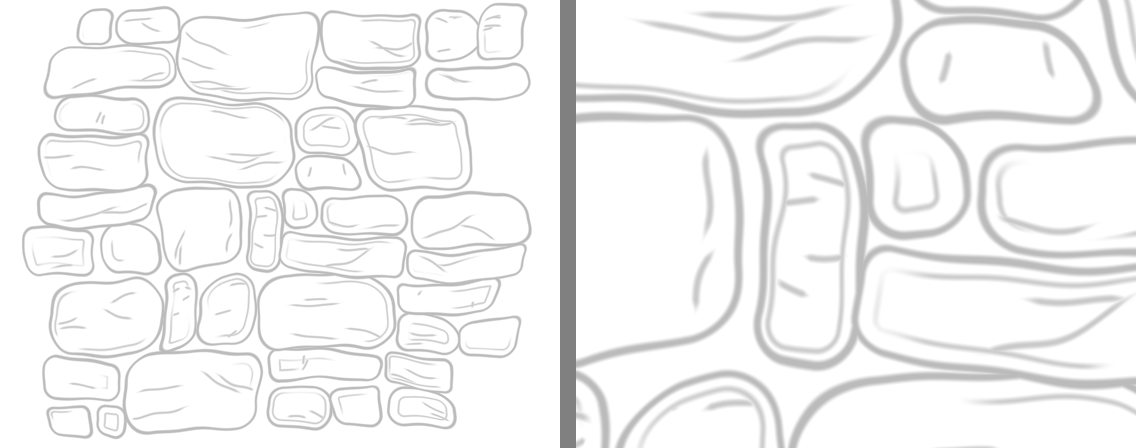
Left, the full canvas; right, a detail of the centre.
Write a WebGL 2 fragment shader that draws this texture.

```glsl
#version 300 es
precision highp float;

uniform vec2 u_resolution;
out vec4 outColor;

float hash(float n) {
    return fract(sin(n * 127.1) * 43758.5453);
}

vec4 hash4(float n) {
    return fract(sin(n * vec4(12.99, 78.23, 39.35, 53.71)) * 43758.5453);
}

float hash2(vec2 p) {
    return fract(sin(dot(p, vec2(127.1, 311.7))) * 43758.5453);
}

float noise(vec2 p) {
    vec2 i = floor(p), f = fract(p);
    f = f * f * (3.0 - 2.0 * f);
    return mix(mix(hash2(i), hash2(i + vec2(1, 0)), f.x),
               mix(hash2(i + vec2(0, 1)), hash2(i + vec2(1, 1)), f.x), f.y);
}

float roundBox(vec2 p, vec2 size, float radius) {
    vec2 q = abs(p) - size + radius;
    return length(max(q, 0.0)) + min(max(q.x, q.y), 0.0) - radius;
}

float stroke(float d, float halfWidth) {
    float soft = max(0.0021, 0.8 / u_resolution.y);
    return 1.0 - smoothstep(halfWidth - soft, halfWidth + soft, abs(d));
}

// Outline, broken inner contour and cracks of one stone
void drawStone(vec2 p, vec2 lo, vec2 hi, float seed, inout float ink) {
    vec2 center = (lo + hi) * 0.5, size = (hi - lo) * 0.5 - 0.002;
    if (any(greaterThan(abs(p - center), size + 0.03))) return;
    vec4 r = hash4(seed);
    vec2 q = p - center;
    q += 0.006 * sin(q.yx * vec2(23, 19) + 6.28 * r.xy);
    q += 0.0018 * sin(q.yx * vec2(71, 57) + 6.28 * r.zw);

    // Tapered sides
    vec2 lean = clamp(q / size, -1.0, 1.0) * sign(r.yx - 0.5) * 0.5 + 0.5;
    vec2 tapered = size * (1.0 - vec2(0.14, 0.24) * r.wz * lean.yx);
    float d = roundBox(q, tapered, min(size.x, size.y) * mix(0.4, 0.85, r.x));

    ink *= smoothstep(-0.004, 0.0, d);
    float pressure = noise(p * 14.0 + seed);
    ink = max(ink, stroke(d, mix(0.0022, 0.0038, pressure)));

    float inside = 1.0 - smoothstep(-0.016, -0.008, d);
    if (min(size.x, size.y) > 0.03) {
        float inset = 0.011 + 0.014 * r.y + 0.012 * (noise(p * 11.0 - seed) - 0.5);
        float broken = smoothstep(0.48, 0.62, noise(p * 10.0 + seed * 3.7));
        ink = max(ink, 0.75 * broken * stroke(d + inset, 0.002));
    }

    // Cracks run along the stone, steeply on a few
    bool steep = r.w > 0.82;
    int cracks = size.y > 0.06 ? 4 : size.x > 0.07 ? 2 : 0;
    for (int i = 0; i < cracks; i++) {
        vec4 k = hash4(seed * 5.0 + float(i) + 0.5);
        float angle = mix(-0.35, 0.35, k.x) + (steep ? 1.3 : 0.0);
        float c = cos(angle), s = sin(angle);
        vec2 u = mat2(c, -s, s, c) * (q - (k.yz - 0.5) * size * 1.4);
        float reach = (steep ? size.y : size.x) * mix(0.2, 0.6, k.w);
        float bend = 0.01 * sin(u.x * 22.0 + k.w * 6.28) + 0.002 * sin(u.x * 75.0 + k.z * 9.0);
        float fade = 1.0 - smoothstep(0.55, 1.0, abs(u.x) / reach);
        ink = max(ink, 0.8 * fade * inside * stroke(u.y - bend, 0.0024 * fade));
    }
}

float courseEdge(float course) {
    return 0.03 + 0.94 * (course + 0.25 * (hash(course + 7.0) - 0.5)) / 5.0;
}

float blockEdge(float course, float block) {
    float t = block / 4.0;
    t += 0.14 * (hash(course * 9.0 + block + 31.0) - 0.5) * sin(3.1416 * t);
    return mix(0.02 + 0.09 * hash(course + 51.0), 1.06 + 0.16 * hash(course + 83.0), t);
}

void main() {
    vec2 p = gl_FragCoord.xy / u_resolution.y;
    p *= vec2(1.249 * u_resolution.y / u_resolution.x, 1.0);
    p += 0.012 * vec2(sin(p.y * 9.0 + 1.0), sin(p.x * 6.0 + p.y * 4.0));
    p += 0.014 * (noise(p * 6.0) - 0.5);
    float ink = 0.0;

    // Courses of blocks, each block cut into layers and parts
    for (int course = 0; course < 5; course++)
    for (int block = 0; block < 4; block++) {
        float row = float(course), col = float(block);
        vec2 lo = vec2(blockEdge(row, col), courseEdge(row));
        vec2 hi = vec2(blockEdge(row, col + 1.0), courseEdge(row + 1.0));
        float id = row * 16.0 + col * 4.0 + 1.0;
        vec4 r = hash4(id + 200.0);
        int layers = r.x < 0.38 ? 1 : 2;
        float level = mix(lo.y, hi.y, mix(0.36, 0.64, r.y));
        for (int layer = 0; layer < layers; layer++) {
            float seed = id + float(layer) * 2.0;
            vec4 h = hash4(seed + 400.0);
            vec2 a = lo, b = hi;
            if (layers == 2) {
                if (layer == 0) b.y = level;
                else a.y = level;
            }
            // Ragged ends of the wall
            if (block == 0) a.x += 0.08 * h.z;
            if (block == 3) b.x -= 0.1 * h.z;
            if (h.x < 0.36) {
                float cut = mix(a.x, b.x, mix(0.28, 0.72, h.y));
                drawStone(p, a, vec2(cut, b.y), seed, ink);
                drawStone(p, vec2(cut, a.y), b, seed + 1.0, ink);
            } else {
                drawStone(p, a, b, seed, ink);
            }
        }
    }
    outColor = vec4(vec3(mix(1.0, 0.735, ink)), 1.0);
}
```
